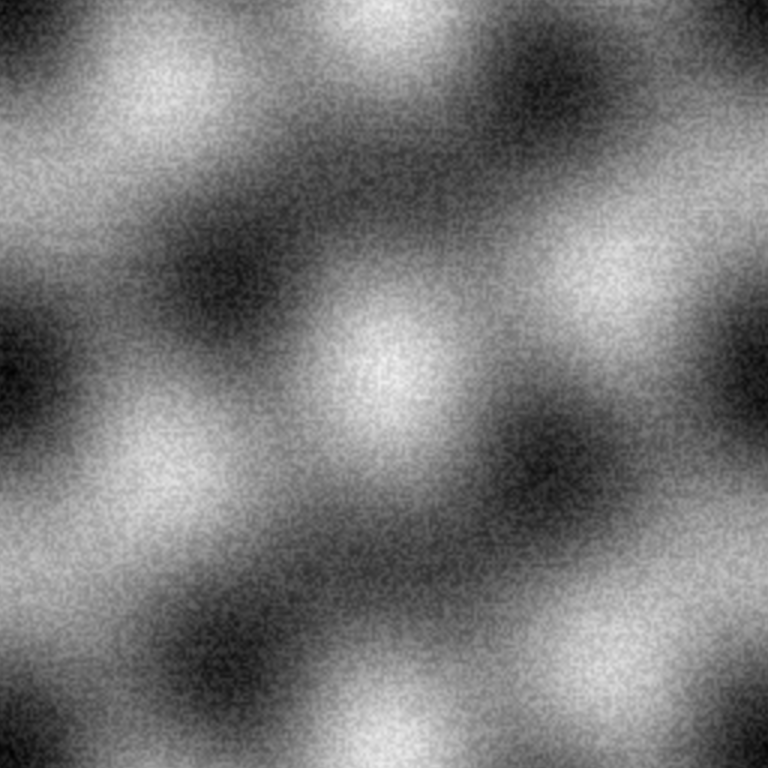
Give the GLSL for this texture, as a Shadertoy shader.

```glsl
// Soft grey plasma of slanted light and dark swells under fine film grain, tiling.

#define MEAN_GREY    0.475
#define SLANT_SWELL  0.228  // broad diagonal bands
#define CROSS_SWELL  0.07   // steeper counter-diagonal bands
#define COLUMN_SWELL 0.095  // upright bands
#define GRAIN_AMOUNT 0.185
#define GRAIN_CELLS  vec2(256.0)
#define STREAK_AMOUNT 0.045
#define STREAK_CELLS vec2(6.0, 256.0)
#define SHIFT        vec2(0.006, 0.012)

const float TAU = 6.2831853;

// Integer hash of a lattice cell, 0 to 1
float hash(vec2 cell, uint seed) {
    uvec2 c = uvec2(cell);
    uint h = c.x * 1597u + c.y * 51749u + seed * 7919u;
    h = (h ^ (h >> 15)) * 73244475u;
    h = (h ^ (h >> 16)) * 73244475u;
    h ^= h >> 16;
    return float(h & 65535u) / 65535.0;
}

// Quadratic spline weight for a distance in cells
float splineWeight(float d) {
    d = abs(d);
    float tail = max(1.5 - d, 0.0);
    return d < 0.5 ? 0.75 - d * d : 0.5 * tail * tail;
}

// Spline-smoothed noise that wraps after the given cells, -0.5 to 0.5
float wrappedNoise(vec2 uv, vec2 cells, uint seed) {
    vec2 p = uv * cells;
    vec2 home = floor(p);
    vec2 f = fract(p) - 0.5;
    float sum = 0.0;
    for (int y = -1; y <= 1; y++) {
        for (int x = -1; x <= 1; x++) {
            vec2 offset = vec2(x, y);
            vec2 d = f - offset;
            float weight = splineWeight(d.x) * splineWeight(d.y);
            sum += weight * hash(mod(home + offset, cells), seed);
        }
    }
    return sum - 0.5;
}

// Layered sines with whole numbers of waves, crest at the middle
float swells(vec2 uv) {
    vec2 p = TAU * (uv - 0.5 - SHIFT);
    return SLANT_SWELL * cos(p.x - 2.0 * p.y)
         + CROSS_SWELL * cos(3.0 * p.x + 2.0 * p.y)
         + COLUMN_SWELL * cos(3.0 * p.x);
}

void mainImage(out vec4 fragColor, in vec2 fragCoord) {
    vec2 uv = fragCoord / iResolution.xy;
    float grey = MEAN_GREY + swells(uv);

    // Fine grain and faint horizontal streaks
    grey += GRAIN_AMOUNT * wrappedNoise(uv, GRAIN_CELLS, 1u);
    grey += STREAK_AMOUNT * wrappedNoise(uv, STREAK_CELLS, 2u);

    fragColor = vec4(vec3(clamp(grey, 0.0, 1.0)), 1.0);
}
```
